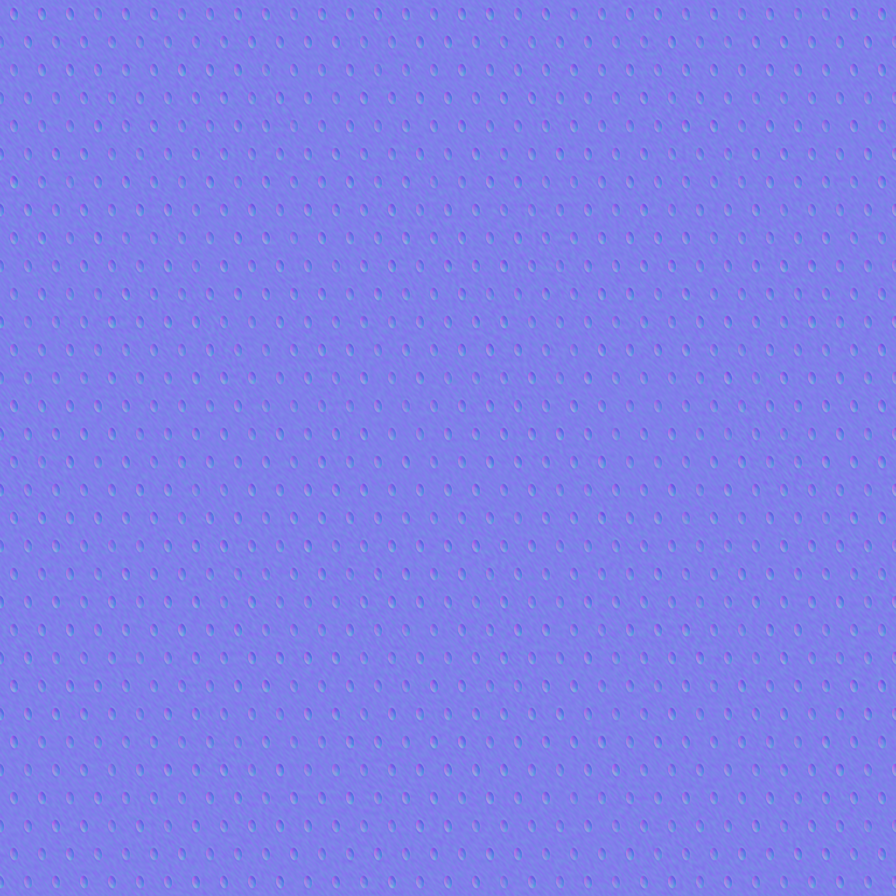
Write a WebGL 2 fragment shader that draws this texture map.

```glsl
#version 300 es
precision highp float;

uniform vec2 u_resolution;
out vec4 fragColor;

const float TAU = 6.28319;
const float REPEATS = 32.0;
const vec3 FLAT_NORMAL = vec3(0.5, 0.5, 0.918);

float hash(vec2 cell, float seed) {
    vec3 a = fract(vec3(cell.xyx) * vec3(0.1031, 0.1030, 0.0973) + seed);
    a += dot(a, a.yzx + 33.33);
    return fract((a.x + a.y) * a.z);
}

// Wraps a cell on a grid whose columns slide by `slant` per full height.
vec2 wrapCell(vec2 cell, vec2 count, float slant) {
    float turn = floor(cell.y / count.y);
    cell -= turn * vec2(slant, count.y);
    return vec2(mod(cell.x, count.x), cell.y);
}

float cornerRamp(vec2 cell, vec2 offset, vec2 count, float slant, float seed) {
    float angle = TAU * hash(wrapCell(cell, count, slant), seed);
    return dot(vec2(cos(angle), sin(angle)), offset);
}

// Tiling gradient noise, stretched along the slanted columns.
float slantedNoise(vec2 uv, vec2 count, float slant, float seed) {
    vec2 p = vec2(uv.x * count.x + uv.y * slant, uv.y * count.y);
    vec2 cell = floor(p);
    vec2 f = p - cell;
    vec2 blend = f * f * f * (f * (f * 6.0 - 15.0) + 10.0);
    vec2 right = vec2(1.0, 0.0);
    vec2 up = vec2(0.0, 1.0);
    float bottom = mix(cornerRamp(cell, f, count, slant, seed),
                       cornerRamp(cell + right, f - right, count, slant, seed), blend.x);
    float top = mix(cornerRamp(cell + up, f - up, count, slant, seed),
                    cornerRamp(cell + 1.0, f - 1.0, count, slant, seed), blend.x);
    return mix(bottom, top, blend.y);
}

vec2 rotate(vec2 p, float angle) {
    float c = cos(angle);
    float s = sin(angle);
    return vec2(c * p.x - s * p.y, s * p.x + c * p.y);
}

// Inward slope of an oval dent in xy, rim weight in z.
vec3 ovalDent(vec2 p, vec2 radii, float tilt) {
    vec2 q = rotate(p, -tilt);
    float d = length(q / radii);
    vec2 outward = q / (radii * radii);
    outward /= max(length(outward), 0.001);
    float wall = smoothstep(0.1, 0.75, d) * (1.0 - smoothstep(0.85, 1.1, d));
    float lip = smoothstep(0.9, 1.15, d) * (1.0 - smoothstep(1.15, 1.45, d));
    vec2 slope = rotate(-outward * (wall - 0.3 * lip), tilt);
    return vec3(slope, wall);
}

// Staggered rows of dents.
vec3 dentGrid(vec2 uv, float repeats, vec2 radii, float tilt) {
    vec2 grid = uv * repeats;
    grid.x += 0.5 * (1.0 - mod(floor(grid.y), 2.0));
    vec2 id = mod(floor(grid), repeats);
    float depth = mix(0.85, 1.15, hash(id, 0.37));
    vec3 dent = ovalDent(fract(grid) - 0.5, radii, tilt);
    return vec3(dent.xy * depth, dent.z);
}

// Fine diagonal grain as a colour offset.
vec3 grainTint(vec2 uv) {
    float streak = slantedNoise(uv, vec2(306.0, 142.0), 214.0, 0.11);
    float thread = slantedNoise(uv, vec2(274.0, 168.0), 178.0, 0.53);
    float speck = slantedNoise(uv, vec2(330.0, 290.0), 90.0, 0.79);
    float wisp = slantedNoise(uv, vec2(20.0, 5.0), 9.0, 0.29);
    float strength = 1.0 + 0.4 * wisp;
    vec3 tint = streak * vec3(-0.045, 0.085, -0.035);
    tint += thread * vec3(0.04, 0.03, 0.02);
    tint += speck * vec3(0.025, -0.03, 0.012);
    return tint * strength;
}

void main() {
    vec2 uv = gl_FragCoord.xy / u_resolution;
    vec3 dent = dentGrid(uv, REPEATS, vec2(0.145, 0.23), 0.16);

    vec3 color = FLAT_NORMAL;
    color += grainTint(uv);
    color.rg += dent.xy * vec2(0.155, 0.135);
    color.b -= 0.025 * dent.z;

    fragColor = vec4(clamp(color, 0.0, 1.0), 1.0);
}
```
